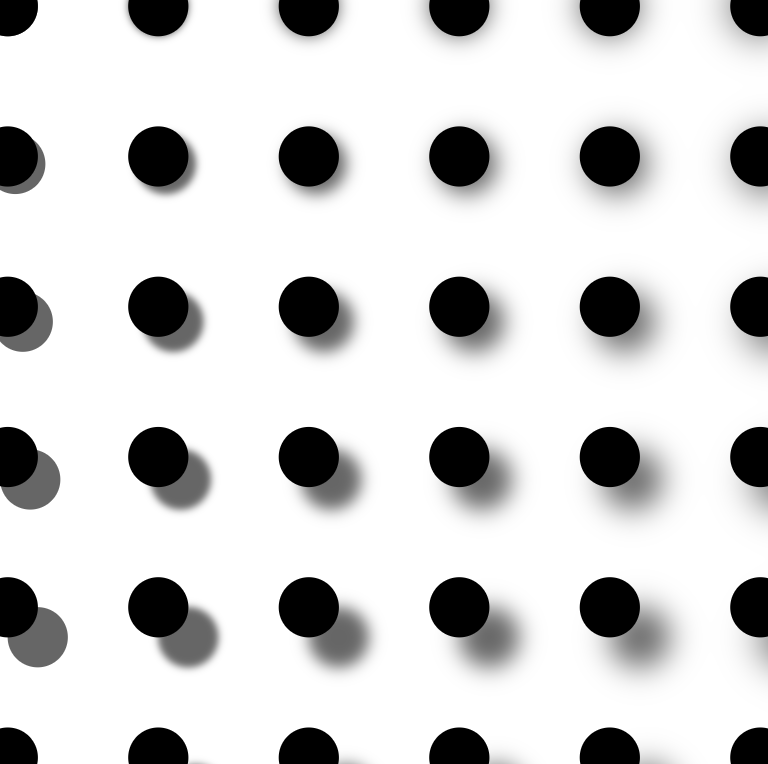
A Shadertoy shader for this pattern:

```glsl
// Grid of black discs whose drop shadows blur across the columns and slide away down the rows.

// Lengths are fractions of the canvas height, measured from the top left corner.
const vec2 FIRST_CENTER = vec2(0.0102, 0.0081);
const vec2 SPACING = vec2(0.1970, 0.1967);
const float RADIUS = 0.0394;
const float OFFSET_PER_ROW = 0.0098;  // shadow shift, right and down
const float SIGMA_PER_COLUMN = 0.0049; // Gaussian blur width
const float SHADOW_OPACITY = 0.6;
const vec3 PAPER_COLOR = vec3(1.0);
const vec3 DISC_COLOR = vec3(0.0);
const vec3 SHADOW_COLOR = vec3(0.0);
const int STRIPS = 28;

// Antialiased coverage of a disc centred on the origin
float discCoverage(vec2 p, float pixel) {
    return clamp(0.5 - (length(p) - RADIUS) / pixel, 0.0, 1.0);
}

// Cumulative normal distribution, tanh approximation
float normalCdf(float x) {
    x = clamp(x, -4.0, 4.0);
    return 0.5 + 0.5 * tanh(0.79788 * (x + 0.044715 * x * x * x));
}

// Disc convolved with a Gaussian: exact across each strip, summed over strips
float blurredDisc(vec2 p, float sigma) {
    float d = length(p);
    if (d > RADIUS + 3.5 * sigma) return 0.0;
    float stripHeight = 2.0 * RADIUS / float(STRIPS);
    float sum = 0.0;
    for (int i = 0; i < STRIPS; i++) {
        float y = (float(i) + 0.5) * stripHeight - RADIUS;
        float halfWidth = sqrt(RADIUS * RADIUS - y * y);
        float t = (y - d) / sigma;
        // Radial symmetry lets the sample point lie on the strip axis
        sum += exp(-0.5 * t * t) * (2.0 * normalCdf(halfWidth / sigma) - 1.0);
    }
    return sum * stripHeight / (sigma * 2.506628);
}

float shadowCoverage(vec2 p, float column, float pixel) {
    float sigma = SIGMA_PER_COLUMN * column;
    return column < 0.5 ? discCoverage(p, pixel) : blurredDisc(p, sigma);
}

void mainImage(out vec4 fragColor, in vec2 fragCoord) {
    float pixel = 1.0 / iResolution.y;
    vec2 p = vec2(fragCoord.x, iResolution.y - fragCoord.y) * pixel;
    vec2 nearest = floor((p - FIRST_CENTER) / SPACING + 0.5);
    vec3 color = PAPER_COLOR;

    // Shadows can spill in from neighbouring cells
    for (int j = -1; j <= 1; j++) {
        for (int i = -1; i <= 1; i++) {
            vec2 cell = nearest + vec2(float(i), float(j));
            vec2 center = FIRST_CENTER + cell * SPACING;
            vec2 q = p - center - OFFSET_PER_ROW * cell.y;
            float shadow = shadowCoverage(q, cell.x, pixel);
            color = mix(color, SHADOW_COLOR, SHADOW_OPACITY * shadow);
        }
    }

    // Solid disc on top
    vec2 local = p - FIRST_CENTER - nearest * SPACING;
    color = mix(color, DISC_COLOR, discCoverage(local, pixel));
    fragColor = vec4(color, 1.0);
}
```
